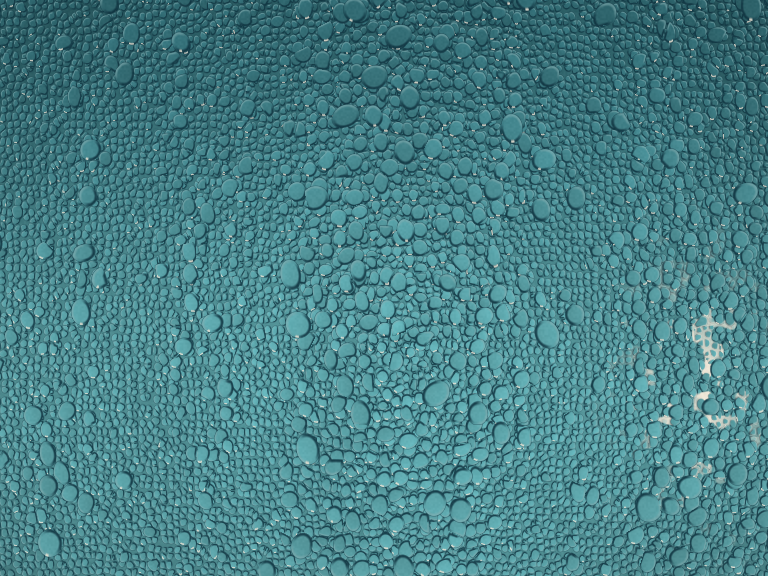
This texture is drawn by a WebGL 2 fragment shader. Its source:

```glsl
#version 300 es
precision highp float;

uniform vec2 u_resolution;
out vec4 fragColor;

// Drop layers, from the finest mist to the biggest beads
const vec4 CELL_SIZE = vec4(0.0128, 0.0225, 0.0360, 0.0640);
const vec4 KEEP_BASE = vec4(1.00, 0.06, 0.03, 0.17);
const vec4 KEEP_DENSE = vec4(0.00, 0.78, 0.48, 0.10);
const vec4 SHRINK = vec4(0.06, 0.10, 0.12, 0.12);
const vec4 RADIUS = vec4(0.62, 0.52, 0.47, 0.36);
const float JITTER = 0.74;
const float ROUNDNESS = 12.0;
const vec2 STRETCH = vec2(1.06, 0.94);
const vec2 SHADE_POLE = vec2(0.52, 0.38);
const vec3 WATER_TOP = vec3(0.205, 0.445, 0.480);
const vec3 WATER_LOW = vec3(0.350, 0.620, 0.640);
const vec3 SHADOW = vec3(0.06, 0.20, 0.25);
const vec3 RIM_LIGHT = vec3(0.53, 0.70, 0.71);
const vec3 SPARK = vec3(0.93, 0.90, 0.84);

vec2 hash2(vec2 p) {
  vec3 q = fract(p.xyx * vec3(0.1031, 0.1030, 0.0973));
  q += dot(q, q.yzx + 33.33);
  return fract((q.xx + q.yz) * q.zy);
}

float noise(vec2 p) {
  vec2 i = floor(p), f = fract(p);
  f = f * f * (3.0 - 2.0 * f);
  float low = mix(hash2(i).x, hash2(i + vec2(1, 0)).x, f.x);
  float high = mix(hash2(i + vec2(0, 1)).x, hash2(i + vec2(1, 1)).x, f.x);
  return mix(low, high, f.y);
}

// Share of coarse drops, in vertical bands
float coarseness(vec2 uv) {
  float u = uv.x + 0.05 * (noise(uv * vec2(9.0, 6.0)) - 0.5);
  float centre = smoothstep(0.34, 0.43, u) * (1.0 - smoothstep(0.62, 0.71, u));
  float right = 0.65 * smoothstep(0.79, 0.86, u);
  float left = 0.45 * smoothstep(0.19, 0.25, u) * (1.0 - smoothstep(0.29, 0.36, u));
  return clamp(centre + right + left + 0.3 * noise(uv * vec2(14.0, 4.0)) - 0.1, 0.0, 1.0);
}

vec2 seedPoint(vec2 cell, float salt) {
  return cell + 0.5 + JITTER * (hash2(cell + salt) - 0.5);
}

// Rounded cell: xy = offset from its seed, z = depth inside its border
vec3 roundedCell(vec2 g, float salt, out vec2 cell) {
  vec2 base = floor(g), seed = g;
  float best = 1e3;
  for (int j = -1; j <= 1; j++)
    for (int i = -1; i <= 1; i++) {
      vec2 c = base + vec2(i, j), s = seedPoint(c, salt);
      float d = dot(g - s, g - s);
      if (d < best) { best = d; cell = c; seed = s; }
    }
  float sum = 1e-6;
  for (int j = -2; j <= 2; j++)
    for (int i = -2; i <= 2; i++) {
      if (i == 0 && j == 0) continue;
      vec2 s = seedPoint(cell + vec2(i, j), salt);
      float border = dot(0.5 * (s + seed) - g, normalize(s - seed));
      sum += exp(-ROUNDNESS * border);
    }
  return vec3(g - seed, -log(sum) / ROUNDNESS);
}

void main() {
  vec2 uv = gl_FragCoord.xy / u_resolution;
  float px = 1.0 / u_resolution.y;
  vec2 aspect = vec2(u_resolution.x * px, 1.0);
  vec2 p = uv * aspect;

  // Water tint: dark above, pale below, with soft clouds
  float fall = 1.0 - smoothstep(0.40, 1.08, uv.y + 0.12 * abs(uv.x - 0.5));
  vec3 water = mix(WATER_TOP, WATER_LOW, fall);
  water *= 1.0 - 0.35 * dot(uv - SHADE_POLE, uv - SHADE_POLE);
  water *= 0.97 + 0.08 * noise(p * vec2(7.0, 4.0));
  vec3 color = water * 0.92;

  // Broken glare caught in the film between drops
  vec2 away = (uv - vec2(0.91, 0.32)) * vec2(13.0, 6.0);
  float glare = smoothstep(0.66, 0.80, noise(p * 48.0)) * exp(-dot(away, away));

  for (int k = 0; k < 4; k++) {
    float size = CELL_SIZE[k], salt = 37.0 * float(k + 1);
    vec2 warp = vec2(noise(p * 0.7 / size), noise(p * 0.7 / size + 51.0)) - 0.5;
    vec2 g = p * STRETCH / size + 0.22 * warp, cell;
    vec3 drop = roundedCell(g, salt, cell);
    vec2 rnd = hash2(cell + salt + 311.0), luck = hash2(cell + salt + 173.0);
    vec2 home = (cell + 0.5) * size / STRETCH / aspect;
    float keep = KEEP_BASE[k] + KEEP_DENSE[k] * coarseness(home);
    if (rnd.x > keep) continue;

    // Packed outline, held to a slightly tilted oval
    float lean = 0.5 * (luck.x - 0.5);
    vec2 oval = drop.xy * vec2(1.0 + 0.5 * lean, 1.0 - 0.5 * lean);
    oval.x += lean * 0.5 * oval.y;
    float shape = min(drop.z + 0.02 * float(k), RADIUS[k] - length(oval));
    float depth = (shape - 0.02 - SHRINK[k] * rnd.y) * size;
    float inside = smoothstep(-0.7 * px, 0.7 * px, depth);
    vec2 dir = drop.xy / max(length(drop.xy), 1e-3);
    vec2 toPole = (SHADE_POLE - home) * aspect + 0.12 * (luck - 0.5);
    vec2 shade = normalize(toPole + 1e-4);
    float facing = dot(dir, shade);

    // Lens body, crescent shadow and pale opposite rim
    float width = 0.0016 + 0.07 * size;
    float rim = 1.0 - smoothstep(0.25 * width, width, depth);
    vec3 body = water * (1.06 + 0.14 * (luck.y - 0.5) - 0.14 * dot(drop.xy, shade));
    body = mix(body, SHADOW, rim * (0.06 + 0.80 * smoothstep(-0.15, 0.75, facing)));
    body = mix(body, RIM_LIGHT, 0.55 * rim * smoothstep(0.1, 0.85, -facing));

    // Contact line, then a small glint near the lower edge
    float contact = 1.0 - smoothstep(0.0, 0.0021, abs(depth));
    color = mix(color, SHADOW, (k == 0 ? 0.30 : 0.46) * contact);
    color = mix(color, body, inside);
    float narrow = 0.90 + 0.026 * float(k);
    float glint = smoothstep(narrow, narrow + 0.02, dot(dir, normalize(vec2(luck.x - 0.7, -1.0))));
    glint *= rim * inside * step(k == 0 ? 0.90 + 0.05 * uv.x : 0.60, luck.y);
    color = mix(color, SPARK, 0.85 * glint);
    if (k < 2) color = mix(color, SPARK, glare * (1.0 - smoothstep(0.0, 0.003, depth)));
  }

  // Fine grain tied to the canvas
  color += 0.035 * (noise(p * 300.0) - 0.5);
  fragColor = vec4(clamp(color, 0.0, 1.0), 1.0);
}
```
